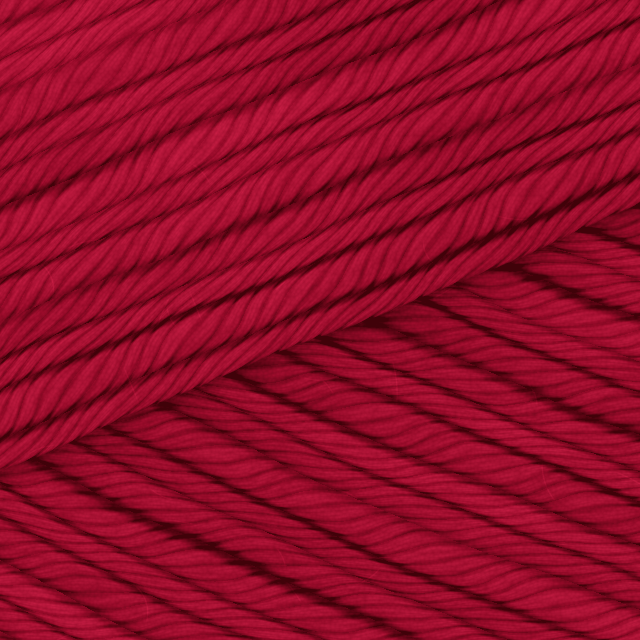
Reproduce this texture procedurally as a WebGL 1 fragment shader.

```glsl
precision highp float;
// Two crossing layers of twisted crimson yarn, with fibres, grooves and stray hairs.
uniform vec2 u_resolution;

const vec3 DEEP = vec3(0.25, 0.006, 0.035);
const vec3 BODY = vec3(0.59, 0.04, 0.16);
const vec3 BRIGHT = vec3(0.78, 0.115, 0.265);
const float BODY_TONE = 0.62;       // tone at which BODY appears
const float STRAND_WIDTH = 0.054;
const float PLY_PITCH = 0.041;      // ply spacing along a strand
const float PLY_SLANT = 1.1;
const float UPPER_ANGLE = 0.389;
const float LOWER_ANGLE = -0.43;
const float LOWER_BEND = 0.08;
const vec2 UPPER_ORIGIN = vec2(0.0, 0.265);
const vec2 LOWER_ORIGIN = vec2(0.5, 0.3);
const float SEAM_DEPTH = 0.25;
const float GROOVE_DEPTH = 0.62;
const float FIBRE_CONTRAST = 0.20;
const float FUZZ_CONTRAST = 0.12;
const float SHADOW_DEPTH = 0.42;
const float HAIR_TONE = 0.10;
const int HAIR_COUNT = 28;

float hash(vec2 p) {
  return fract(sin(dot(p, vec2(127.1, 311.7))) * 43758.545);
}

vec2 hash2(vec2 p) {
  return vec2(hash(p), hash(p + 41.3));
}

vec2 rotate(vec2 p, float angle) {
  float c = cos(angle), s = sin(angle);
  return vec2(c * p.x + s * p.y, c * p.y - s * p.x);
}

// Distance to the nearest scattered cell point
float cellular(vec2 p) {
  vec2 cell = floor(p), local = fract(p);
  float nearest = 2.0;
  for (int y = -1; y <= 1; y++) {
    for (int x = -1; x <= 1; x++) {
      vec2 o = vec2(float(x), float(y));
      vec2 d = o + hash2(cell + o) - local;
      nearest = min(nearest, dot(d, d));
    }
  }
  return sqrt(nearest);
}

// Parallel twisted strands: x = tone, y = strand coordinate with scalloped edge
vec2 yarn(vec2 q, float seed, float softness) {
  q.y += 0.003 * sin(q.x * 9.0 + q.y * 14.0 + seed)
       + 0.0015 * sin(q.x * 23.0 - q.y * 31.0);
  float v = q.y / STRAND_WIDTH;
  v += 0.14 * sin(v * 2.3);
  float id = floor(v);
  float c = fract(v) * 2.0 - 1.0;
  float strandRandom = hash(vec2(id, seed));

  // Plies wind around the strand in shallow S curves
  float u = q.x / PLY_PITCH + strandRandom * 7.0;
  float phase = u - PLY_SLANT * (c + 0.25 * c * c * c);
  phase += 0.22 * sin(u * 1.3 + id * 5.0);
  float f = fract(phase);
  float seam = smoothstep(0.42, 1.0, abs(f - 0.5) * 2.0);
  float plyRandom = hash(vec2(floor(phase), id + seed));

  // Grooves vary in depth from strand to strand and along their length
  float gap = floor(v + 0.5);
  float depth = 0.45 + 0.4 * hash(vec2(gap, seed + 3.0))
              + 0.2 * sin(q.x * 6.0 + gap * 2.7);
  float groove = smoothstep(0.64, 1.0, abs(c + 0.06) + 0.12 * seam);

  float fibre = cellular(vec2(phase * 4.5, c * 1.6 + id * 17.0 + seed));
  float tone = 0.76 + 0.05 * c - 0.14 * c * c;
  tone += 0.10 * (strandRandom - 0.5) + 0.07 * (plyRandom - 0.5);
  tone -= 0.08 * (f - 0.5) + SEAM_DEPTH * seam * (1.0 - 0.3 * softness);
  tone += FIBRE_CONTRAST * (0.45 - fibre);
  tone -= GROOVE_DEPTH * groove * depth * (1.0 - 0.45 * softness);
  return vec2(tone, v - 0.07 * seam);
}

// Faint curved hairs standing off the surface
float hairs(vec2 p) {
  float cover = 0.0;
  for (int i = 0; i < HAIR_COUNT; i++) {
    vec2 key = vec2(float(i), 9.0);
    vec2 q = rotate(p - hash2(key), 6.283 * hash(key + 5.0));
    q.y += (hash(key + 8.0) - 0.5) * 22.0 * q.x * q.x;
    float size = 0.015 + 0.025 * hash(key + 2.0);
    float line = 1.0 - smoothstep(0.0004, 0.0018, abs(q.y));
    cover = max(cover, line * (1.0 - smoothstep(0.5, 1.0, abs(q.x) / size)));
  }
  return cover;
}

void main() {
  vec2 p = gl_FragCoord.xy / u_resolution.y;

  // Upper layer softens and brightens toward the top left
  float haze = 1.0 - smoothstep(0.05, 0.65, distance(p, vec2(0.05, 1.0)));
  vec2 upper = yarn(rotate(p - UPPER_ORIGIN, UPPER_ANGLE), 1.0, haze);
  upper.x += 0.05 * haze;

  vec2 q = rotate(p - LOWER_ORIGIN, LOWER_ANGLE);
  q.y -= LOWER_BEND * q.x * q.x;
  vec2 lower = yarn(q, 20.0, 0.35);
  lower.x -= 0.02 + SHADOW_DEPTH * exp(2.2 * min(upper.y, 0.0));

  float tone = mix(lower.x, upper.x, smoothstep(0.0, 0.09, upper.y));
  tone += FUZZ_CONTRAST * (0.45 - cellular(p * 170.0));
  tone += 0.025 * sin(p.x * 8.0 + 2.0 * sin(p.y * 7.0));
  tone = clamp(tone + HAIR_TONE * hairs(p), 0.0, 1.0);

  vec3 color = mix(DEEP, BODY, min(tone / BODY_TONE, 1.0));
  color = mix(color, BRIGHT, max(tone - BODY_TONE, 0.0) / (1.0 - BODY_TONE));
  gl_FragColor = vec4(color, 1.0);
}
```
